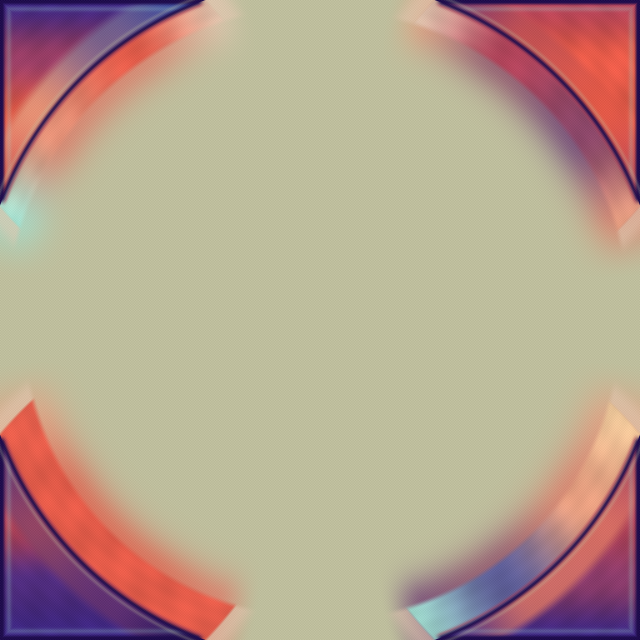
This background is drawn by a Shadertoy shader. Its source:

```glsl
// Sage woven field framed by four glowing, curved corner bands in red, plum and blue.

const float RADIUS = 0.531;      // circle that cuts off the corners
const float ARC_START = 0.36;    // angle where the circle leaves the side edge
const float ARC_SPAN = 0.85;     // angle covered by one corner arc

const vec3 SAGE = vec3(0.745, 0.745, 0.615);
const vec3 NAVY = vec3(0.12, 0.05, 0.30);
const vec3 VIOLET = vec3(0.24, 0.15, 0.51);
const vec3 PURPLE = vec3(0.40, 0.20, 0.44);
const vec3 PLUM = vec3(0.54, 0.27, 0.40);
const vec3 CRIMSON = vec3(0.70, 0.26, 0.35);
const vec3 RED = vec3(0.89, 0.35, 0.28);
const vec3 CORAL = vec3(0.87, 0.47, 0.40);
const vec3 PEACH = vec3(0.90, 0.62, 0.50);
const vec3 SAND = vec3(0.93, 0.78, 0.60);
const vec3 PALE = vec3(0.88, 0.78, 0.69);
const vec3 BLUE = vec3(0.17, 0.28, 0.63);
const vec3 CYAN = vec3(0.63, 0.88, 0.82);

struct Corner {
    float inner;     // inner radius of the band
    mat4x3 band;     // colours along the band, side edge to top or bottom edge
    mat4x3 rim;      // colours just outside the arc
    mat4x3 fill;     // colours from the top or bottom edge inward
    mat4x3 glow;     // colours of the haze inside the band
};

// Smooth blend through four colours for t in 0..1.
vec3 ramp(mat4x3 colours, float t) {
    vec4 hat = max(1.0 - abs(3.0 * clamp(t, 0.0, 1.0) - vec4(0, 1, 2, 3)), 0.0);
    return colours * (hat * hat * (3.0 - 2.0 * hat));
}

// Soft line of a given half width around zero.
float line(float d, float width) {
    return exp(-d * d / (width * width));
}

// Layered sines that suggest folds.
float folds(float t, float r) {
    return 0.5 * sin(21.0 * t + 40.0 * r) + 0.3 * sin(47.0 * t - 70.0 * r)
         + 0.2 * sin(260.0 * r + 5.0 * t);
}

Corner pickCorner(bool left, bool top) {
    if (left && top) return Corner(0.492,
        mat4x3(CYAN, mix(PEACH, CORAL, 0.4), RED, PALE),
        mat4x3(RED, PEACH, mix(PEACH, BLUE, 0.6), BLUE),
        mat4x3(VIOLET, mix(PURPLE, CRIMSON, 0.6), RED, CRIMSON),
        mat4x3(CYAN, CORAL, CORAL, PALE));
    if (top) return Corner(0.487,
        mat4x3(PEACH, PLUM, CRIMSON, PALE),
        mat4x3(CRIMSON, RED, mix(RED, PLUM, 0.4), PURPLE),
        mat4x3(CRIMSON, RED, RED, RED),
        mat4x3(CORAL, PURPLE, PLUM, PEACH));
    if (left) return Corner(0.467,
        mat4x3(RED, RED, RED, RED),
        mat4x3(PURPLE, PLUM, PURPLE, NAVY),
        mat4x3(VIOLET, mix(VIOLET, PURPLE, 0.4), CRIMSON, PURPLE),
        mat4x3(PEACH, RED, RED, CORAL));
    return Corner(0.472,
        mat4x3(SAND, PEACH, mix(PEACH, BLUE, 0.75), CYAN),
        mat4x3(CRIMSON, CORAL, CORAL, VIOLET),
        mat4x3(VIOLET, mix(PURPLE, CRIMSON, 0.4), CRIMSON, PLUM),
        mat4x3(PEACH, CORAL, PLUM, PURPLE));
}

vec3 paintCorner(vec3 ground, vec2 p, Corner corner) {
    float r = length(p);
    float t = (atan(p.y, p.x) - ARC_START) / ARC_SPAN;
    float bandT = (t + 0.1) / 1.2;
    float depth = RADIUS - r;
    float fold = folds(t, r);
    vec2 edge = 0.5 - p;

    // Haze that fades toward the centre and past the band ends.
    float reach = smoothstep(-0.27, 0.0, t) * (1.0 - smoothstep(1.0, 1.18, t));
    float haze = 0.72 * reach * line(max(corner.inner - r, 0.0), 0.043);
    vec3 col = mix(ground, ramp(corner.glow, bandT), haze);

    // Band with slanted ends and a pale wedge beyond each end.
    float startGap = t + 0.02 + 1.3 * depth;
    float endGap = 1.02 + depth - t;
    float within = smoothstep(corner.inner - 0.007, corner.inner + 0.004, r);
    float caps = smoothstep(-0.008, 0.008, min(startGap, endGap));
    float wedge = within * (1.0 - caps) * smoothstep(-0.10, -0.03, min(startGap, endGap));
    col = mix(col, PALE, 0.55 * wedge);
    vec3 band = ramp(corner.band, bandT) * (1.0 + 0.06 * fold);
    col = mix(col, band, 0.95 * within * caps);

    // Corner fill and the lighter rim that follows the arc.
    vec3 fill = ramp(corner.fill, edge.y / 0.27) * (1.0 + 0.08 * fold);
    float rim = 1.0 - smoothstep(0.032, 0.052, -depth);
    fill = mix(fill, ramp(corner.rim, t), 0.8 * rim);
    float border = min(edge.x, edge.y);
    fill = mix(fill, CYAN, 0.22 * line(border - 0.014, 0.004));
    fill = mix(NAVY, fill, smoothstep(0.003, 0.010, border));
    col = mix(col, fill, smoothstep(-0.001, 0.001, -depth));

    // Dark arc with a tan fringe outside and a red one inside.
    float onArc = smoothstep(-0.02, 0.01, t) * (1.0 - smoothstep(0.99, 1.02, t));
    col = mix(col, SAGE, 0.28 * onArc * line(depth + 0.008, 0.003));
    col = mix(col, CRIMSON, 0.5 * onArc * line(depth - 0.005, 0.003));
    return mix(col, NAVY, 0.9 * onArc * line(depth, 0.0038));
}

void mainImage(out vec4 fragColor, in vec2 fragCoord) {
    vec2 uv = fragCoord / iResolution.xy;
    Corner corner = pickCorner(uv.x < 0.5, uv.y > 0.5);
    vec3 col = paintCorner(SAGE, abs(uv - 0.5), corner);

    // Fine woven checker over everything.
    vec2 weave = sin(uv * 512.0 * 3.14159);
    col += 0.028 * weave.x * weave.y;
    fragColor = vec4(clamp(col, 0.0, 1.0), 1.0);
}
```
